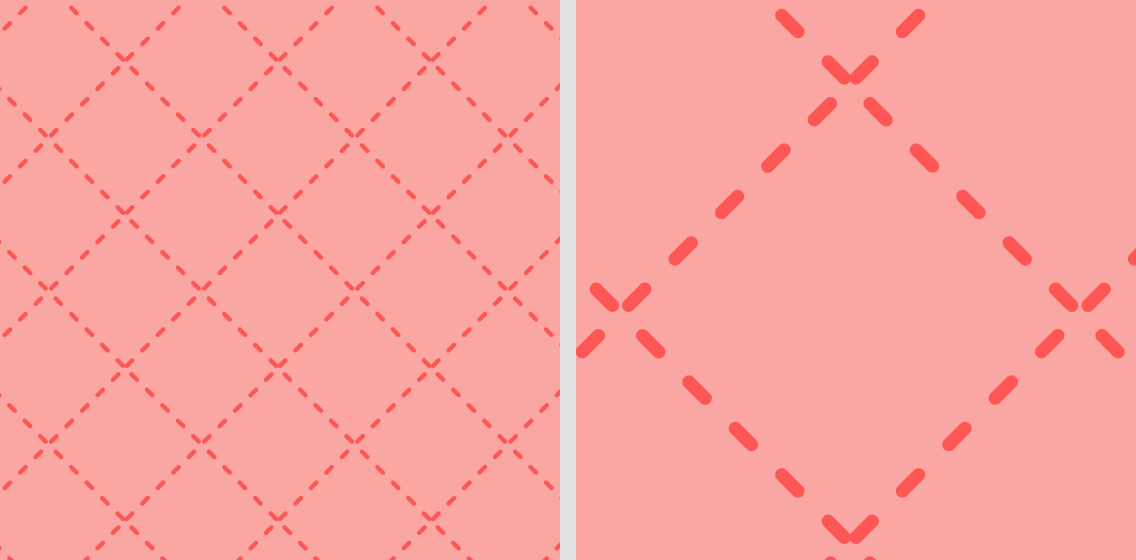
Left, the full canvas; right, a detail of the centre.
Reproduce this pattern procedurally as a three.js fragment shader.

```glsl
// Diamond lattice of short, round-ended red dashes on a pink ground.
#define TILE 0.27344                      // lattice period, across and down
#define CROSSING vec2(0.2231, 0.1098)     // a crossing, measured from the upper left
#define DASHES 10.0                       // dashes along one tile diagonal
#define DASH_STEP 0.03906                 // centre to centre along the line
#define FIRST_DASH 0.02344                // crossing to first dash centre
#define DASH_HALF 0.00684                 // half length of a dash, without its caps
#define DASH_RADIUS 0.0039                // half width of a dash
#define GROUND vec3(0.98, 0.65, 0.64)
#define DASH_COLOR vec3(0.99, 0.34, 0.33)

varying vec2 vUv;

// Distance to the dashes of all lines running diagonally down to the right.
float dashedDiagonals(vec2 p) {
  float line = floor((p.x - p.y) / TILE + 0.5);
  float across = (p.x - p.y - line * TILE) / sqrt(2.0);

  // The dash sequence restarts at every tile along the line.
  float along = mod((p.x + p.y - line * TILE) * 0.5, TILE) * sqrt(2.0);
  float index = clamp(floor((along - FIRST_DASH) / DASH_STEP + 0.5), 0.0, DASHES - 1.0);
  float fromCentre = abs(along - FIRST_DASH - index * DASH_STEP);

  return length(vec2(max(fromCentre - DASH_HALF, 0.0), across)) - DASH_RADIUS;
}

void main() {
  vec2 p = vec2(vUv.x, 1.0 - vUv.y) - CROSSING;

  // The two families of lines mirror each other about the crossing.
  float d = min(dashedDiagonals(p), dashedDiagonals(vec2(-p.x, p.y)));

  float edge = 0.7 * fwidth(vUv.x);
  float ink = 1.0 - smoothstep(-edge, edge, d);
  gl_FragColor = vec4(mix(GROUND, DASH_COLOR, ink), 1.0);
}
```
